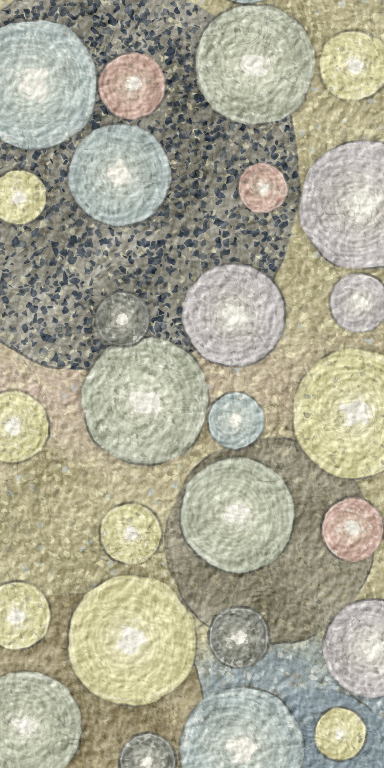
A WebGL 1 fragment shader for this pattern:

```glsl
precision highp float;
// Painted discs with glowing cores, scattered over a flecked ochre ground and
// a few huge discs, one of them dabbed with navy. Discs come from a jittered
// checkerboard of large and small cells; gradient noise gives the brushwork.
uniform vec2 u_resolution;

const float CELL = 0.29; // spacing of the scattered discs, canvas width = 1
const vec3 CREAM = vec3(0.87, 0.85, 0.69);
const vec3 WHITE = vec3(0.92, 0.91, 0.86);
const vec3 NAVY = vec3(0.20, 0.24, 0.29);
const vec3 OUTLINE = vec3(0.33, 0.33, 0.31);

float hash(vec2 p) {
  vec3 q = fract(p.xyx * 0.1031);
  q += dot(q, q.yzx + 33.33);
  return fract((q.x + q.y) * q.z);
}
vec2 hash2(vec2 p) { return vec2(hash(p + 3.7), hash(p + 41.3)); }

float corner(vec2 cell, vec2 offset) {
  float a = 6.2832 * hash(cell);
  return dot(vec2(cos(a), sin(a)), offset);
}
float noise(vec2 p) {
  vec2 i = floor(p), f = p - i, u = f * f * (3.0 - 2.0 * f), e = vec2(1.0, 0.0);
  return mix(mix(corner(i, f), corner(i + e, f - e), u.x),
             mix(corner(i + e.yx, f - e.yx), corner(i + 1.0, f - 1.0), u.x), u.y);
}
float fbm(vec2 p) {
  float sum = 0.0, amp = 0.6;
  for (int i = 0; i < 4; i++) {
    sum += amp * noise(p);
    p = mat2(1.6, 1.2, -1.2, 1.6) * p + 7.3;
    amp *= 0.55;
  }
  return sum;
}

// Coverage of scattered brush dabs, each with its own opacity
float dabs(vec2 p, float scale, float density, float seed) {
  vec2 q = p * scale, g = floor(q);
  float cover = 0.0;
  for (int j = -1; j <= 1; j++) for (int i = -1; i <= 1; i++) {
    vec2 cell = g + vec2(float(i), float(j)), rnd = hash2(cell + seed);
    vec2 d = q - cell - 0.5 - 0.8 * (rnd - 0.5);
    float a = 6.2832 * hash(cell + seed + 17.0), c = cos(a), s = sin(a);
    d = mat2(c, s, -s, c) * d * vec2(1.0, 1.45);
    float size = mix(0.3, 0.62, rnd.y);
    float dab = 1.0 - smoothstep(size - 0.18, size, length(d));
    cover = max(cover, dab * mix(0.55, 1.0, rnd.x) * step(hash(cell + seed + 29.0), density));
  }
  return cover;
}

// Ochre ground: rose across the middle, blue at the lower right
vec3 ground(vec2 p, vec2 ragged, float tone) {
  float rose = exp(-pow((p.y - 0.98 + 0.2 * tone) / 0.16, 2.0)) * (1.0 - 0.6 * p.x);
  float blue = (1.0 - smoothstep(0.2, 0.42, p.y + 0.2 * tone)) * smoothstep(0.35, 0.6, p.x);
  vec3 col = mix(vec3(0.69, 0.66, 0.52), vec3(0.75, 0.68, 0.61), rose);
  col = mix(col, vec3(0.58, 0.63, 0.64), blue) + 0.2 * tone;
  col = mix(col, vec3(0.53, 0.51, 0.42), 0.5 * dabs(ragged, 40.0, 0.5, 5.0));
  col = mix(col, mix(CREAM, vec3(0.80, 0.83, 0.81), blue), 0.7 * dabs(ragged, 50.0, 0.6, 11.0));
  return mix(col, vec3(0.70, 0.75, 0.76), 0.7 * dabs(ragged, 50.0, 0.07, 23.0));
}

// Huge flat disc with a thin, broken contour
vec3 hugeDisc(vec3 under, vec3 fill, vec2 p, vec2 center, float radius, float wobble) {
  float d = length(p - center) - radius + 0.014 * wobble + 0.004 * noise(p * 40.0);
  vec3 col = mix(fill, under, smoothstep(-0.003, 0.003, d));
  float ink = smoothstep(-0.35, 0.3, noise(p * 11.0));
  return mix(col, OUTLINE, 0.7 * ink * (1.0 - smoothstep(0.001, 0.005, abs(d))));
}

vec3 discTint(float h) {
  vec3 c = mix(vec3(0.81, 0.79, 0.60), vec3(0.68, 0.70, 0.62), step(0.22, h));
  c = mix(c, vec3(0.74, 0.62, 0.57), step(0.38, h));
  c = mix(c, vec3(0.71, 0.69, 0.69), step(0.50, h));
  c = mix(c, vec3(0.48, 0.49, 0.46), step(0.64, h));
  c = mix(c, vec3(0.82, 0.78, 0.66), step(0.72, h));
  return mix(c, vec3(0.66, 0.71, 0.70), step(0.88, h));
}

// Small disc: faint shadow, concentric strokes, pale rim, glowing core
vec3 glowDisc(vec3 under, vec2 p, vec2 center, float radius, float id, vec2 flecks) {
  vec2 d = p - center, dir = d / max(length(d), 0.0001);
  float wobble = noise(p * 12.0 + id * 9.0);
  float r = length(d) / radius + 0.05 * wobble + 0.003 / radius * noise(p * 50.0);
  if (r > 1.15) return under;
  float strokes = noise(dir * 2.5 + vec2(r * radius * 130.0, id * 40.0));
  float ragged = 0.2 * noise(p * 40.0) + 0.12 * strokes;
  vec3 paint = mix(discTint(id), CREAM, 0.3 * (1.0 - r)) + 0.14 * strokes + 0.1 * wobble;
  paint = mix(paint, WHITE, 0.5 * flecks.x * step(0.3, fract(id * 7.0)));
  paint = mix(paint, vec3(0.46, 0.47, 0.43), 0.5 * flecks.y * step(0.4, fract(id * 13.0)));
  paint = mix(paint, WHITE, 0.35 * exp(-7.0 * r * r));
  paint = mix(paint, WHITE, 0.95 * (1.0 - smoothstep(0.17, 0.25, r + ragged)));
  paint = mix(paint, WHITE, 0.45 * exp(-pow((r - 0.93) / 0.03, 2.0)) * (0.6 + wobble));
  vec3 col = under * (1.0 - 0.14 * (1.0 - smoothstep(1.0, 1.12, r)));
  float soft = 0.0025 / radius;
  col = mix(paint, col, smoothstep(1.0 - soft, 1.0 + soft, r));
  float ink = 0.75 * smoothstep(-0.4, 0.35, noise(p * 14.0 + id * 5.0));
  return mix(col, OUTLINE, ink * (1.0 - smoothstep(0.4 * soft, 2.0 * soft, abs(r - 1.0))));
}

void main() {
  vec2 p = gl_FragCoord.xy / u_resolution.x;
  float tone = fbm(p * 5.0), wobble = noise(p * 8.0);
  vec2 ragged = p + 0.010 * vec2(noise(p * 75.0), noise(p * 75.0 + 31.0));
  vec2 flecks = vec2(dabs(ragged, 62.0, 0.28, 37.0), dabs(ragged, 66.0, 0.25, 47.0));
  vec3 col = ground(p, ragged, tone);

  // Huge discs, the dark one last
  vec3 earth = vec3(0.55, 0.53, 0.45) + 0.3 * tone;
  earth = mix(earth, vec3(0.73, 0.70, 0.57), 0.6 * dabs(ragged, 46.0, 0.3, 61.0));
  earth = mix(earth, vec3(0.37, 0.37, 0.33), 0.5 * flecks.y);
  vec3 slate = mix(vec3(0.54, 0.53, 0.48) + 0.3 * tone, CREAM, 0.6 * flecks.x);
  float navy = max(dabs(ragged, 40.0, 0.72, 73.0), dabs(ragged, 52.0, 0.45, 83.0));
  slate = mix(slate, NAVY + 0.12 * tone, 0.95 * navy);
  col = hugeDisc(col, mix(col, vec3(0.48, 0.54, 0.57), 0.6), p, vec2(0.83, 0.0), 0.2, wobble);
  col = hugeDisc(col, earth + vec3(0.03, 0.01, -0.03), p, vec2(0.22, 0.15), 0.31, wobble);
  col = hugeDisc(col, earth, p, vec2(0.70, 0.59), 0.27, wobble);
  col = hugeDisc(col, slate, p, vec2(0.27, 1.54), 0.51, wobble);

  // Scattered glowing discs
  vec2 home = floor(p / CELL + 0.3);
  for (int j = -1; j <= 1; j++) for (int i = -1; i <= 1; i++) {
    vec2 cell = home + vec2(float(i), float(j)), rnd = hash2(cell + 90.0);
    vec2 center = (cell + 0.2) * CELL + 0.10 * (rnd - 0.5);
    float size = hash(cell + 130.0), small = mod(cell.x + cell.y, 2.0);
    float radius = mix(mix(0.11, 0.17, size), mix(0.065, 0.095, size), small);
    float skip = mix(0.04, 0.28, step(1.05, p.y - fract(p.y / CELL) * 0.0 - 0.0));
    skip = mix(0.04, 0.28, step(1.05, center.y));
    if (hash(cell + 170.0) > skip)
      col = glowDisc(col, p, center, radius, hash(cell + 210.0), flecks);
  }

  // Impasto relief lit from the upper left, with sparse curling creases
  vec2 q = p * 48.0 + 2.0 * tone;
  col += 0.30 * (fbm(q) - fbm(q + vec2(-0.3, 0.3)));
  float crease = abs(noise(p * 13.0 + 3.0 * tone));
  float patchy = smoothstep(0.0, 0.3, noise(p * 6.0 + 50.0));
  col -= 0.09 * patchy * (1.0 - smoothstep(0.0, 0.05, crease));
  gl_FragColor = vec4(clamp(col + 0.02, 0.0, 1.0), 1.0);
}
```
